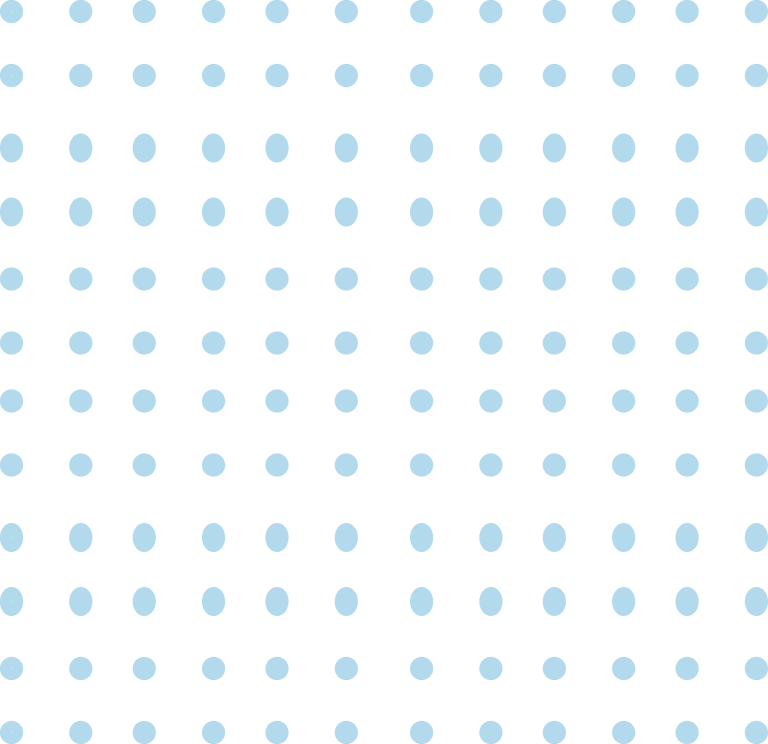
This pattern is drawn by a Shadertoy shader. Its source:

```glsl
// Pale blue dots on white in a 12 x 12 grid with uneven, paired spacing.
// Two blocks per axis each hold three pairs of dots; the middle pair of rows
// in each block is stretched into upright ellipses.

// Lengths are in design units; the canvas spans CANVAS of them.
const vec2 CANVAS = vec2(768.0, 744.0);
const vec2 FIRST_DOT = vec2(11.5, 11.5);       // centre, from the top left
const vec2 BLOCK_STEP = vec2(410.1, 389.5);    // between the two blocks
const vec2 PAIR_STEP = vec2(132.75, 133.75);   // between pairs in a block
const vec2 PAIR_GAP = vec2(69.3, 64.0);        // between the dots of a pair
const vec2 ROUND_RADII = vec2(11.6, 11.6);
const vec2 TALL_RADII = vec2(11.6, 14.5);
const float TALL_SHIFT = 2.75;                 // tall rows sit slightly lower
const vec3 PAPER = vec3(1.0);
const vec3 DOT_BLUE = vec3(0.698, 0.851, 0.925);

// Approximate signed distance to an axis-aligned ellipse.
float ellipseDistance(vec2 p, vec2 radii) {
    float scaled = length(p / radii);
    float slope = length(p / (radii * radii));
    return scaled * (scaled - 1.0) / max(slope, 1e-4);
}

void mainImage(out vec4 fragColor, in vec2 fragCoord) {
    vec2 uv = fragCoord / iResolution.xy;
    vec2 p = vec2(uv.x, 1.0 - uv.y) * CANVAS - FIRST_DOT;

    // Fold the two blocks together.
    p -= BLOCK_STEP * step(CANVAS * 0.5 - FIRST_DOT, p);

    // Fold the three pairs, splitting halfway between neighbouring pairs.
    vec2 margin = 0.5 * (PAIR_STEP - PAIR_GAP);
    vec2 pair = clamp(floor((p + margin) / PAIR_STEP), 0.0, 2.0);
    p -= pair * PAIR_STEP;

    // The middle row pair is tall and shifted.
    bool tall = pair.y == 1.0;
    p.y -= tall ? TALL_SHIFT : 0.0;

    // Fold the two dots of the pair onto one centre.
    p -= PAIR_GAP * step(0.5 * PAIR_GAP, p);

    float dist = ellipseDistance(p, tall ? TALL_RADII : ROUND_RADII);
    float pixel = CANVAS.y / iResolution.y;
    float coverage = clamp(0.5 - dist / pixel, 0.0, 1.0);
    fragColor = vec4(mix(PAPER, DOT_BLUE, coverage), 1.0);
}
```
